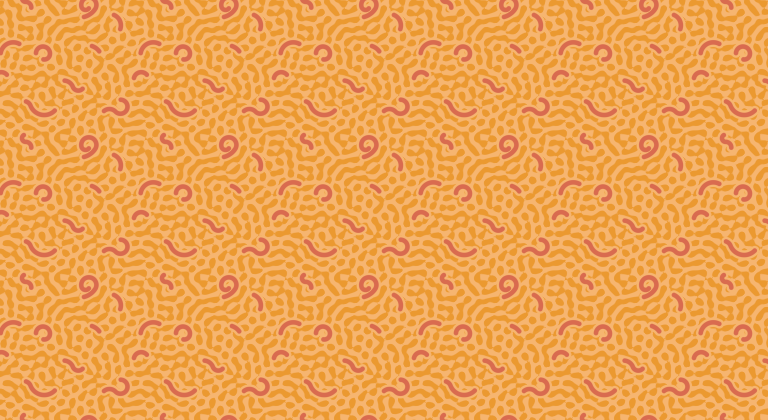
This pattern is drawn by a Shadertoy shader. Its source:

```glsl
// Dense squiggles in orange on apricot, with a few red worms, in a seamless square tile.
// The squiggles are bands of a periodic random wave field, evened out by its local
// amplitude and cut at its saddles; each red worm is a chain of tangent arcs.

const float TILES_DOWN = 3.0;
const float WAVES_PER_TILE = 14.0;   // squiggle strokes across one tile
const float WAVE_SPREAD = 2.4;       // variety of stroke spacing
const int WAVE_COUNT = 32;
const float STROKE_LEVEL = -0.14;    // lower is a wider stroke
const float SADDLE_CUT = 0.65;       // how firmly joined strokes are parted
const float WORM_HALF_WIDTH = 1.65;  // hundredths of a tile
const float WORM_CLEARANCE = 1.7;    // bare margin around a worm
const vec3 APRICOT = vec3(0.965, 0.71, 0.44);
const vec3 ORANGE = vec3(0.92, 0.60, 0.19);
const vec3 RED = vec3(0.85, 0.42, 0.31);
const float PI = 3.14159265;

float hash(float n) {
    return fract(sin(n * 12.9898 + 4.137) * 43758.547);
}

// Signed distance to the squiggles in hundredths of a tile, negative inside
float squiggles(vec2 p) {
    float field = 0.0;
    vec2 slope = vec2(0.0);
    vec3 bend = vec3(0.0); // second derivatives xx, xy, yy
    for (int i = 0; i < WAVE_COUNT; i++) {
        float n = float(i);
        float angle = PI * (n + hash(n)) / float(WAVE_COUNT);
        float count = WAVES_PER_TILE + WAVE_SPREAD * (hash(n + 40.0) - 0.5);
        vec2 k = round(count * vec2(cos(angle), sin(angle))); // whole waves tile
        float phase = 2.0 * PI * (dot(k, p) + hash(n + 80.0));
        vec2 d = k / WAVES_PER_TILE;
        float c = cos(phase);
        field += c;
        slope -= sin(phase) * d;
        bend -= c * vec3(d.x * d.x, d.x * d.y, d.y * d.y);
    }
    float scale = sqrt(2.0 / float(WAVE_COUNT));
    field *= scale;
    slope *= scale;
    bend *= scale;
    float power = field * field + dot(slope, slope) + 0.08;
    float saddle = max(bend.y * bend.y - bend.x * bend.z, 0.0) / power;
    float level = field / sqrt(power) - SADDLE_CUT * min(saddle, 1.0);
    return 100.0 * (STROKE_LEVEL - level) / (2.0 * PI * WAVES_PER_TILE);
}

// Distance to an arc drawn from the pen (position, heading); moves the pen to its end
float arc(vec2 p, inout vec3 pen, float turn, float radius) {
    float side = turn < 0.0 ? -1.0 : 1.0;
    vec2 centre = pen.xy + side * radius * vec2(-sin(pen.z), cos(pen.z));
    float start = pen.z - side * 0.5 * PI;
    float middle = start + 0.5 * turn;
    float opening = 0.5 * abs(turn);
    vec2 axis = vec2(cos(middle), sin(middle));
    vec2 q = p - centre;
    q = vec2(dot(q, axis), abs(axis.x * q.y - axis.y * q.x));
    pen = vec3(centre + radius * vec2(cos(start + turn), sin(start + turn)), pen.z + turn);
    return atan(q.y, q.x) < opening
        ? abs(length(q) - radius)
        : length(q - radius * vec2(cos(opening), sin(opening)));
}

// Three joined arcs, wrapped around the tile; lengths in hundredths of a tile
float worm(vec2 p, vec3 pen, vec3 turns, vec3 radii) {
    vec2 q = p - 0.01 * pen.xy;
    q = 100.0 * (q - round(q));
    pen.xy = vec2(0.0);
    float d = 1e3;
    for (int i = 0; i < 3; i++) d = min(d, arc(q, pen, turns[i], radii[i]));
    return d;
}

float worms(vec2 p) {
    // Curl, hook and double bend
    float d = worm(p, vec3(60.0, 87.9, 0.26), vec3(0.7, 4.0, 2.2), vec3(14.0, 5.4, 3.0));
    d = min(d, worm(p, vec3(25.7, 62.1, 1.5), vec3(-3.3, -1.5, 0.0), vec3(5.0, 4.0, 1.0)));
    d = min(d, worm(p, vec3(17.0, 103.5, -2.6), vec3(2.6, -1.6, 0.0), vec3(2.6, 4.0, 1.0)));
    // Single arcs
    d = min(d, worm(p, vec3(81.4, 89.3, -0.4), vec3(-1.5, 0.0, 0.0), vec3(8.1, 1.0, 1.0)));
    d = min(d, worm(p, vec3(0.5, 62.1, 1.41), vec3(-1.9, 0.0, 0.0), vec3(9.1, 1.0, 1.0)));
    d = min(d, worm(p, vec3(65.7, 67.1, -0.33), vec3(-0.6, 0.0, 0.0), vec3(10.8, 1.0, 1.0)));
    d = min(d, worm(p, vec3(95.7, 44.3, 1.35), vec3(-2.2, 0.0, 0.0), vec3(5.3, 1.0, 1.0)));
    // Waves
    d = min(d, worm(p, vec3(46.2, 42.4, -0.1), vec3(-1.1, 2.0, 0.0), vec3(7.0, 4.2, 1.0)));
    d = min(d, worm(p, vec3(18.6, 27.5, -0.3), vec3(-0.9, 2.0, 0.0), vec3(5.0, 10.5, 1.0)));
    d = min(d, worm(p, vec3(74.3, 20.7, 0.7), vec3(-1.5, 3.9, 0.0), vec3(6.0, 5.0, 1.0)));
    return d - WORM_HALF_WIDTH;
}

float cover(float distance, float pixel) {
    return 1.0 - smoothstep(-0.7 * pixel, 0.7 * pixel, distance);
}

void mainImage(out vec4 fragColor, in vec2 fragCoord) {
    vec2 p = TILES_DOWN * fragCoord / iResolution.y;
    float pixel = 100.0 * TILES_DOWN / iResolution.y;
    float red = worms(p);
    float orange = max(squiggles(p), WORM_CLEARANCE - red);
    vec3 color = mix(APRICOT, ORANGE, cover(orange, pixel));
    color = mix(color, RED, cover(red, pixel));
    fragColor = vec4(color, 1.0);
}
```
